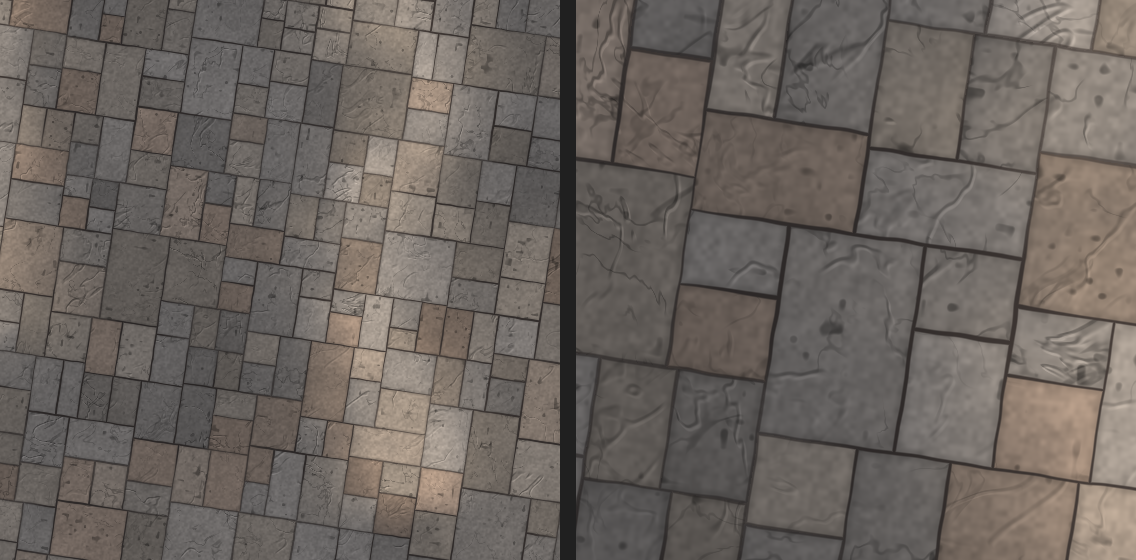
Left, the full canvas; right, a detail of the centre.
Write a Shadertoy shader that draws this texture.

```glsl
const vec2 CELL = vec2(0.100, 0.116);
const float TILT = 0.15;
const vec3 GREY = vec3(0.442, 0.420, 0.400);
const vec3 SLATE = vec3(0.412, 0.402, 0.398);
const vec3 BROWN = vec3(0.440, 0.395, 0.365);
const vec3 JOINT = vec3(0.180, 0.163, 0.160);

float hash(vec2 p) {
    vec3 q = fract(vec3(p.xyx) * 0.1031);
    q += dot(q, q.yzx + 33.33);
    return fract((q.x + q.y) * q.z);
}

float noise(vec2 p) {
    vec2 i = floor(p), f = fract(p);
    f = f * f * (3.0 - 2.0 * f);
    float low = mix(hash(i), hash(i + vec2(1, 0)), f.x);
    float high = mix(hash(i + vec2(0, 1)), hash(i + vec2(1, 1)), f.x);
    return mix(low, high, f.y);
}

float fbm(vec2 p) {
    float sum = 0.0, amp = 0.53;
    for (int i = 0; i < 4; i++) {
        sum += amp * noise(p);
        p = mat2(1.6, 1.2, -1.2, 1.6) * p + 7.3;
        amp *= 0.5;
    }
    return sum;
}

// Even vertices carry a vertical wall, odd vertices a horizontal one
float wall(vec2 a, vec2 b, float parity, int axis) {
    vec2 v = mod(a.x + a.y, 2.0) == parity ? a : b;
    return v[axis] + 0.56 * (hash(v + 51.7) - 0.5);
}

// Bounds of one slab as left, bottom, right, top
vec4 slabBounds(vec2 c) {
    vec2 r = c + vec2(1, 0), u = c + vec2(0, 1), d = c + 1.0;
    return vec4(wall(c, u, 0.0, 0), wall(c, r, 1.0, 1),
                wall(r, d, 0.0, 0), wall(u, d, 1.0, 1)) * CELL.xyxy;
}

vec4 findSlab(vec2 p, out vec2 id) {
    vec2 home = floor(p / CELL);
    vec4 box = slabBounds(home);
    id = home;
    for (int k = 0; k < 9; k++) {
        vec2 c = home + vec2(k % 3 - 1, k / 3 - 1);
        vec4 b = slabBounds(c);
        if (all(greaterThanEqual(p, b.xy)) && all(lessThan(p, b.zw))) {
            box = b;
            id = c;
        }
    }
    // Cut long slabs across, more often into upright ones
    for (int k = 0; k < 2; k++) {
        vec2 size = box.zw - box.xy;
        int axis = size.x * 1.25 > size.y ? 0 : 1;
        if (size[axis] > 0.088 && hash(id + 13.1) < 0.62) {
            float cut = box[axis] + size[axis] * mix(0.4, 0.6, hash(id + 4.7));
            bool after = p[axis] > cut;
            if (after) box[axis] = cut;
            else box[axis + 2] = cut;
            id += after ? vec2(131.0, 57.0) : vec2(73.0, 211.0);
        }
    }
    return box;
}

// Thin broken contour lines of warped noise
float veins(vec2 q, float scale) {
    float line = abs(fbm(q * scale + 1.6 * noise(q * scale * 0.8 + 60.0)) - 0.5);
    float broken = smoothstep(0.42, 0.62, noise(q * scale * 1.2 + 40.0));
    return (1.0 - smoothstep(0.004, 0.034, line)) * broken;
}

float pits(vec2 q) {
    return smoothstep(0.80, 0.95, noise(q * 120.0)) * smoothstep(0.35, 0.7, noise(q * 24.0 + 5.0));
}

float stoneHeight(vec2 q, float rough) {
    return 0.8 * fbm(q * 26.0) + 0.35 * noise(q * 150.0) - rough * veins(q, 22.0);
}

// Dappled light: a wavering band and a patch at the left side
float sunlight(vec2 uv) {
    vec2 w = uv + 0.09 * (vec2(fbm(uv * 7.0), fbm(uv * 7.0 + 31.0)) - 0.5);
    float x = (w.x - 0.69 - 0.035 * sin(w.y * 9.0)) / 0.115;
    float band = exp(-x * x) * smoothstep(0.06, 0.16, w.y);
    float left = 0.65 * exp(-w.x * w.x / 0.008) * smoothstep(0.25, 0.45, w.y);
    float right = 0.28 * smoothstep(0.65, 0.95, w.x) * smoothstep(0.75, 0.45, w.y);
    float leaves = smoothstep(0.22, 0.58, fbm(uv * 6.0 + 3.0));
    return clamp((band + left) * mix(0.5, 1.12, leaves) + right, 0.0, 1.0);
}

void mainImage(out vec4 fragColor, in vec2 fragCoord) {
    vec2 uv = fragCoord / iResolution.xy;
    float pixel = 1.0 / iResolution.y;
    vec2 p = mat2(cos(TILT), sin(TILT), -sin(TILT), cos(TILT)) * uv + 3.0;
    p += 0.0011 * (vec2(noise(p * 70.0), noise(p * 70.0 + 80.0)) - 0.5);

    vec2 id;
    vec4 box = findSlab(p, id);
    vec2 inner = min(p - box.xy, box.zw - p);
    float edge = min(inner.x, inner.y);

    // Slab tint
    float pick = hash(id + 2.3);
    vec3 color = mix(GREY, SLATE, smoothstep(0.45, 0.75, pick));
    color = mix(color, BROWN, smoothstep(0.30, 0.10, pick));
    color *= mix(0.89, 1.10, hash(id + 8.9));

    // Surface relief, veins, pits and grain
    vec2 q = p + 5.0 * vec2(hash(id), hash(id + 6.1));
    float rough = mix(0.2, 0.75, hash(id + 19.0));
    float height = stoneHeight(q, rough);
    float slope = height - stoneHeight(q + vec2(-0.0015, 0.0017), rough);
    color *= 1.0 + 0.28 * clamp(slope, -0.6, 0.6) + 0.16 * (height - 0.5);
    color *= 1.0 - 0.30 * rough * veins(q + 2.0, 34.0) - 0.30 * pits(q);
    color *= 1.0 + 0.12 * (noise(p * 290.0) - 0.5);

    // Worn rims and thin dark joints that fade in places
    color *= mix(0.90, 1.0, smoothstep(0.001, 0.006, edge));
    float gap = mix(0.0001, 0.0013, noise(p * 16.0 + 20.0));
    float depth = mix(0.62, 0.98, smoothstep(0.25, 0.65, noise(p * 11.0 + 70.0)));
    float joint = 1.0 - smoothstep(gap - pixel * 0.3, gap + 0.0008 + pixel * 0.5, edge);
    color = mix(color, JOINT, depth * joint);

    // Cool shade and warm sun
    float shade = mix(0.84, 1.05, fbm(uv * 3.5 + 12.0));
    vec3 light = mix(vec3(0.96, 0.96, 0.965) * shade, vec3(1.47, 1.41, 1.33), sunlight(uv));
    fragColor = vec4(color * light, 1.0);
}
```
